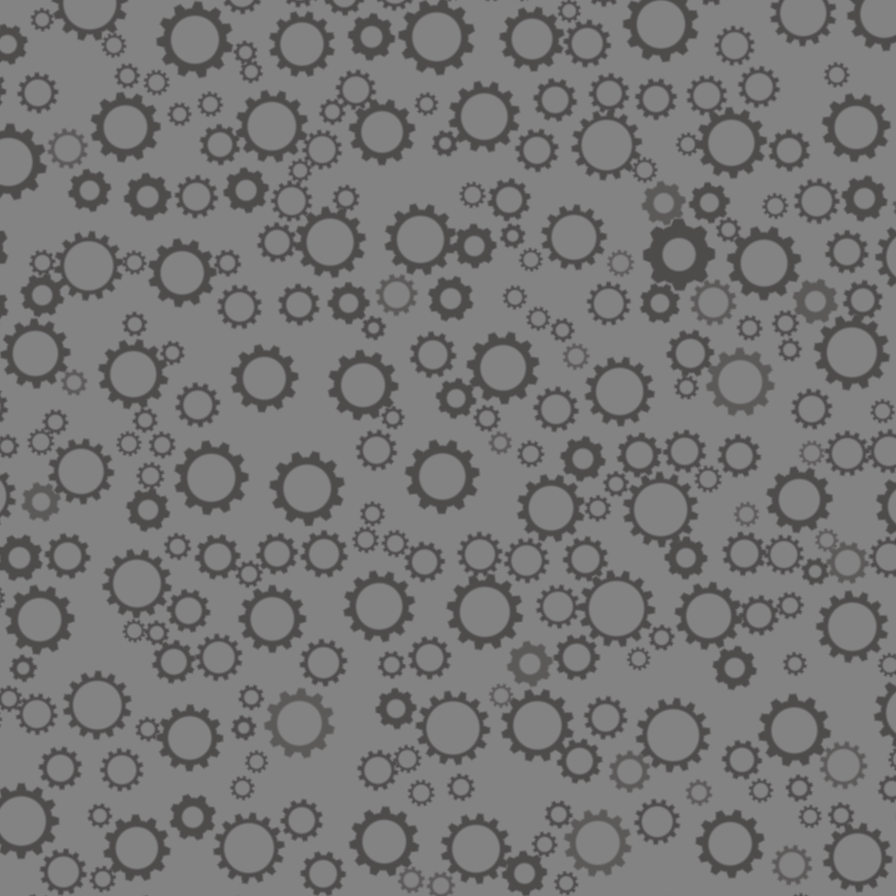
Give the GLSL for this pattern, as a Shadertoy shader.

```glsl
// Scattered dark cogwheels on a flat grey ground, in three size classes.
// Each class lives on a staggered, jittered grid; smaller wheels appear only
// where larger ones leave room. Each wheel is a ring with tapered teeth.

const float TAU = 6.2831853;
const vec3 GROUND = vec3(0.515, 0.513, 0.513);
const vec3 IRON = vec3(0.305, 0.297, 0.296);
const vec3 FADED_IRON = vec3(0.36, 0.352, 0.35);

// Grid cells per canvas, jitter in cells, radius range, share kept, seed
struct Layer { float cells; float jitter; vec2 radii; float keep; float seed; };
const Layer LARGE = Layer(7.7, 0.20, vec2(0.036, 0.043), 0.97, 3.0);
const Layer MEDIUM = Layer(17.3, 0.13, vec2(0.022, 0.0265), 0.94, 17.0);
const Layer SMALL = Layer(29.0, 0.20, vec2(0.0125, 0.0155), 0.5, 41.0);

vec3 hash3(vec2 p, float seed) {
    vec3 q = fract(vec3(p.xyx + seed) * vec3(0.1031, 0.1030, 0.0973));
    q += dot(q, q.yxz + 33.33);
    return fract((q.xxy + q.yzz) * q.zyx);
}

// Wheel of one cell: centre in xy, radius in z (zero when left out)
vec3 wheelAt(vec2 cell, Layer layer) {
    vec3 h = hash3(cell, layer.seed);
    float stagger = mod(cell.y, 2.0) < 0.5 ? -0.25 : 0.25;
    vec2 centre = cell + 0.5 + vec2(stagger, 0.0) + (h.xy - 0.5) * 2.0 * layer.jitter;
    float kept = step(hash3(cell, layer.seed + 7.0).x, layer.keep);
    return vec3(centre / layer.cells, kept * mix(layer.radii.x, layer.radii.y, h.z));
}

// Wheels may mesh their teeth, but not their bodies
bool collide(vec3 a, vec3 b) {
    return b.z > 0.0 && distance(a.xy, b.xy) < 0.92 * (a.z + b.z);
}

bool clearOfLarge(vec3 wheel) {
    vec2 home = floor(wheel.xy * LARGE.cells);
    for (int i = 0; i < 9; i++) {
        vec2 cell = home + vec2(i % 3 - 1, i / 3 - 1);
        if (collide(wheel, wheelAt(cell, LARGE))) return false;
    }
    return true;
}

bool clearOfMedium(vec3 wheel) {
    vec2 home = floor(wheel.xy * MEDIUM.cells);
    for (int i = 0; i < 9; i++) {
        vec3 other = wheelAt(home + vec2(i % 3 - 1, i / 3 - 1), MEDIUM);
        if (collide(wheel, other) && clearOfLarge(other)) return false;
    }
    return true;
}

// Signed distance to a toothed ring; hole is a fraction of the radius
float gearDistance(vec2 p, float radius, float hole, float teeth, float turn) {
    float d = length(p);
    float body = 0.83 * radius;
    float pitch = TAU / teeth;
    float angle = atan(p.y, p.x) + turn * pitch;
    float across = abs(fract(angle / pitch) - 0.5) * pitch * d;
    float taper = clamp((d - body) / (radius - body), 0.0, 1.0);
    float flank = across - radius * pitch * mix(0.27, 0.16, taper);
    float tooth = max(flank, d - radius);
    return max(min(d - body, tooth), hole * radius - d);
}

// Draws all wheels of one layer over the given colour
vec3 drawLayer(vec3 colour, vec2 p, Layer layer, int rank, float soft) {
    vec2 home = floor(p * layer.cells);
    for (int i = 0; i < 9; i++) {
        vec2 cell = home + vec2(i % 3 - 1, i / 3 - 1);
        vec3 wheel = wheelAt(cell, layer);
        if (wheel.z <= 0.0 || distance(p, wheel.xy) > wheel.z + soft) continue;
        if (rank > 0 && !clearOfLarge(wheel)) continue;
        if (rank > 1 && !clearOfMedium(wheel)) continue;

        // Thick wheels have few teeth, thin ones many
        vec3 h = hash3(cell, layer.seed + 23.0);
        bool thick = h.x < (rank == 1 ? 0.25 : 0.05);
        float hole = thick ? 0.46 : mix(0.62, 0.72, h.y) - 0.03 * float(rank);
        float teeth = thick ? 8.0 : floor(mix(11.0, 14.9, h.y)) - float(rank);
        float d = gearDistance(p - wheel.xy, wheel.z, hole, teeth, h.z);
        vec3 iron = fract(h.z * 7.0) < 0.07 ? FADED_IRON : IRON;
        colour = mix(iron, colour, smoothstep(-soft, soft, d));
    }
    return colour;
}

void mainImage(out vec4 fragColor, in vec2 fragCoord) {
    vec2 p = fragCoord / iResolution.y;
    float soft = max(0.002, 0.9 / iResolution.y);
    vec3 colour = drawLayer(GROUND, p, LARGE, 0, soft);
    colour = drawLayer(colour, p, MEDIUM, 1, soft);
    colour = drawLayer(colour, p, SMALL, 2, soft);
    fragColor = vec4(colour, 1.0);
}
```
